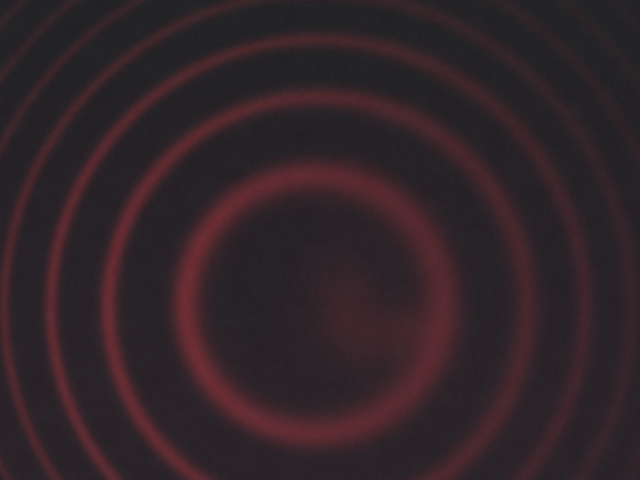
Write a Shadertoy shader that draws this background.

```glsl
// Dim red interference rings on a charcoal field, with a soft off-centre haze.
// Ring spacing follows squared radius, so the bands narrow as they spread;
// they fade to the right and outward, and a sine-free hash adds faint grain.

const vec3 CHARCOAL  = vec3(0.150, 0.133, 0.152);
const vec3 COOL_EDGE = vec3(0.138, 0.136, 0.148);
const vec3 RED_GLOW  = vec3(1.0, 0.15, 0.17);

const vec2 INNER_CENTRE = vec2(-0.011, -0.134);
const vec2 OUTER_CENTRE = vec2(-0.004, -0.139);

const float RING_STEP  = 0.1188; // growth of squared radius per ring
const float FIRST_RING = 0.61;   // squared radius of ring zero, in steps

float hash(vec2 cell) {
    vec3 q = fract(vec3(cell.xyx) * 0.1031);
    q += dot(q, q.yzx + 33.33);
    return fract((q.x + q.y) * q.z);
}

float valueNoise(vec2 p) {
    vec2 cell = floor(p);
    vec2 f = fract(p);
    f = f * f * (3.0 - 2.0 * f);
    float low  = mix(hash(cell), hash(cell + vec2(1, 0)), f.x);
    float high = mix(hash(cell + vec2(0, 1)), hash(cell + vec2(1, 1)), f.x);
    return mix(low, high, f.y);
}

float softSpot(vec2 p, vec2 centre, vec2 size) {
    vec2 d = (p - centre) / size;
    return exp(-dot(d, d));
}

// Gaussian bands, equally spaced in squared radius.
float ringBands(float radius, float softness) {
    float phase = radius * radius / RING_STEP - FIRST_RING;
    float offset = (phase - max(round(phase), 0.0)) / softness;
    return exp(-0.5 * offset * offset);
}

// Brightness falls with radius and from left to right.
float ringStrength(float radius, float side) {
    float fade = 0.245 * exp(-1.9 * radius * radius - 0.8 * side);
    return fade * mix(1.0, 0.65, smoothstep(0.58, 0.72, radius));
}

// Uneven red cloud inside the first ring.
float innerHaze(vec2 p) {
    float cloud = softSpot(p, vec2(0.050, -0.110), vec2(0.065, 0.090));
    cloud += softSpot(p, vec2(0.115, -0.200), vec2(0.110, 0.070));
    cloud += 0.5 * softSpot(p, vec2(0.180, -0.185), vec2(0.060, 0.055));
    return cloud * (0.85 + 0.3 * valueNoise(p * 22.0));
}

void mainImage(out vec4 fragColor, in vec2 fragCoord) {
    vec2 p = (fragCoord - 0.5 * iResolution.xy) / iResolution.y;

    // The outer rings sit slightly off the inner one.
    float spread = smoothstep(0.30, 0.44, length(p - OUTER_CENTRE));
    vec2 local = p - mix(INNER_CENTRE, OUTER_CENTRE, spread);
    float radius = length(local);

    // Background: cooler at the top, a little warmer below.
    vec3 color = mix(CHARCOAL, COOL_EDGE, smoothstep(0.0, 0.5, p.y));
    color += vec3(0.012, 0.006, 0.008) * smoothstep(0.2, -0.4, p.y);

    // Rings, softer on the right.
    float softness = mix(0.095, 0.13, smoothstep(-0.25, 0.3, local.x));
    float rings = ringBands(radius, softness) * ringStrength(radius, local.x);
    color += RED_GLOW * rings;

    // Haze and fine grain.
    color += RED_GLOW * 0.062 * innerHaze(p);
    color += 0.012 * (valueNoise(p * 190.0) - 0.5);
    color += 0.008 * (valueNoise(p * 30.0 + 17.0) - 0.5);

    fragColor = vec4(color, 1.0);
}
```
